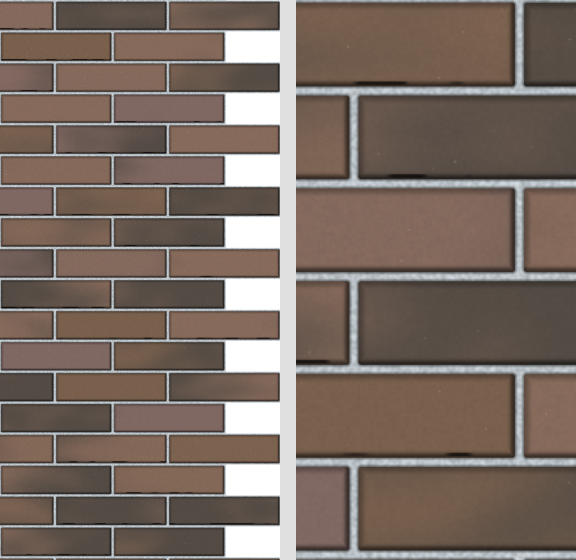
Left: the whole. Right: its middle third, enlarged.
Write a WebGL 1 fragment shader that draws this texture.

```glsl
precision highp float;
// Running-bond wall of long fired bricks with pale mortar; every second course
// stops short at the right and leaves a white toothed end. Each brick is a
// rounded box distance, with hashed tone, a scorched end, grain and shaded rims.

uniform vec2 u_resolution;

#define PITCH vec2(0.4036, 0.1105)   // brick plus joint, in canvas widths
#define JOINT 0.0108                 // mortar width
#define CORNER 0.0035                // brick corner radius
#define TOP_OFFSET 0.0015            // first course below the top edge
#define EVEN_SHIFT 0.1958            // first joint of even courses
#define ODD_SHIFT -0.0013            // first joint of odd courses
#define TOOTH_X 0.8065               // where odd courses end
#define RIM 0.011                    // width of the shaded rim
#define GRAIN 0.035                  // strength of the fine grain

const vec3 BROWN  = vec3(0.525, 0.415, 0.355);
const vec3 MAUVE  = vec3(0.500, 0.405, 0.385);
const vec3 OCHRE  = vec3(0.475, 0.375, 0.300);
const vec3 SCORCH = vec3(0.325, 0.292, 0.265);
const vec3 MORTAR_LIGHT = vec3(0.74, 0.77, 0.79);
const vec3 MORTAR_DARK  = vec3(0.45, 0.47, 0.48);

float hash(vec2 p) {
  vec3 a = fract(vec3(p.xyx) * 0.1031);
  a += dot(a, a.yzx + 33.33);
  return fract((a.x + a.y) * a.z);
}

float cornerGradient(vec2 cell, vec2 offset) {
  float angle = 6.28318 * hash(cell);
  return dot(vec2(cos(angle), sin(angle)), offset);
}

// Gradient noise, roughly -0.7 to 0.7
float noise(vec2 p) {
  vec2 i = floor(p), f = fract(p);
  vec2 u = f * f * f * (f * (f * 6.0 - 15.0) + 10.0);
  vec2 e = vec2(1.0, 0.0);
  float low  = mix(cornerGradient(i, f), cornerGradient(i + e, f - e), u.x);
  float high = mix(cornerGradient(i + e.yx, f - e.yx),
                   cornerGradient(i + 1.0, f - 1.0), u.x);
  return mix(low, high, u.y);
}

float roundedBox(vec2 p, vec2 halfSize, float radius) {
  vec2 d = abs(p) - halfSize + radius;
  return length(max(d, 0.0)) + min(max(d.x, d.y), 0.0) - radius;
}

// Fired clay: tone per brick, darkening towards one end
vec3 brickColor(vec2 id, vec2 q, vec2 p) {
  float tint = hash(id + 17.0);
  vec3 clay = mix(BROWN, MAUVE, smoothstep(0.6, 0.9, tint));
  clay = mix(clay, OCHRE, smoothstep(0.4, 0.1, tint));
  float slope = (hash(id + 41.0) - 0.5) * 1.3;
  float burn = hash(id + 5.0) + slope * q.x / PITCH.x
             + 0.3 * noise(p * vec2(6.0, 12.0) + id * 7.3);
  clay = mix(clay, SCORCH, smoothstep(0.3, 1.05, burn));
  float grain = noise(p * 190.0) + 0.6 * noise(p * 75.0 + 9.0);
  float speck = smoothstep(0.5, 0.65, noise(p * 110.0 + 31.0));
  return clay * (1.0 + GRAIN * grain) + 0.07 * speck;
}

// Soft rim all round, deeper on the lower and right sides
float rimShade(vec2 id, vec2 q, vec2 halfSize, float dist) {
  float shade = mix(0.72, 1.0, smoothstep(0.0, -RIM, dist));
  float lowerRight = min(q.y + halfSize.y, halfSize.x - q.x);
  shade *= mix(0.62, 1.0, smoothstep(0.001, 0.008, lowerRight));
  // Broken dark line along the foot of some bricks
  float foot = 1.0 - smoothstep(0.001, 0.003, abs(q.y + halfSize.y - 0.004));
  float broken = smoothstep(0.0, 0.2, noise(vec2(q.x * 18.0, id.y * 3.7 + id.x)));
  return shade * (1.0 - 0.6 * foot * broken * step(0.45, hash(id + 73.0)));
}

vec3 mortarColor(vec2 p, float dist) {
  float body = smoothstep(0.0, 0.38 * JOINT, dist);
  float speckle = noise(p * 170.0 + 3.0) + 0.5 * noise(p * 80.0);
  return mix(MORTAR_DARK, MORTAR_LIGHT, body) * (1.0 + 0.16 * speckle);
}

void main() {
  // Canvas widths, measured down from the top left
  vec2 p = gl_FragCoord.xy / u_resolution * vec2(1.0, 2.0);
  p.y = 2.0 - p.y;
  float aa = 0.75 / u_resolution.x;

  // Course, brick and position from the brick centre, y up
  float drop = p.y - TOP_OFFSET;
  float course = floor(drop / PITCH.y);
  float shift = mix(EVEN_SHIFT, ODD_SHIFT, mod(course, 2.0));
  vec2 grid = vec2(p.x - shift, drop) / PITCH;
  vec2 id = floor(grid) + 3.0;
  vec2 q = (fract(grid) - 0.5) * PITCH * vec2(1.0, -1.0);

  // Brick set in mortar
  vec2 halfSize = 0.5 * (PITCH - JOINT);
  float dist = roundedBox(q, halfSize, CORNER);
  vec3 brick = brickColor(id, q, p) * rimShade(id, q, halfSize, dist);
  vec3 color = mix(brick, mortarColor(p, dist), smoothstep(-aa, aa, dist));

  // White gaps at the ends of odd courses
  float fromOdd = abs(mod(drop - 0.5 * PITCH.y, 2.0 * PITCH.y) - PITCH.y);
  float gap = max(TOOTH_X - p.x, fromOdd - 0.5 * PITCH.y);
  color = mix(color, vec3(1.0), 1.0 - smoothstep(-aa, aa, gap));

  gl_FragColor = vec4(color, 1.0);
}
```
